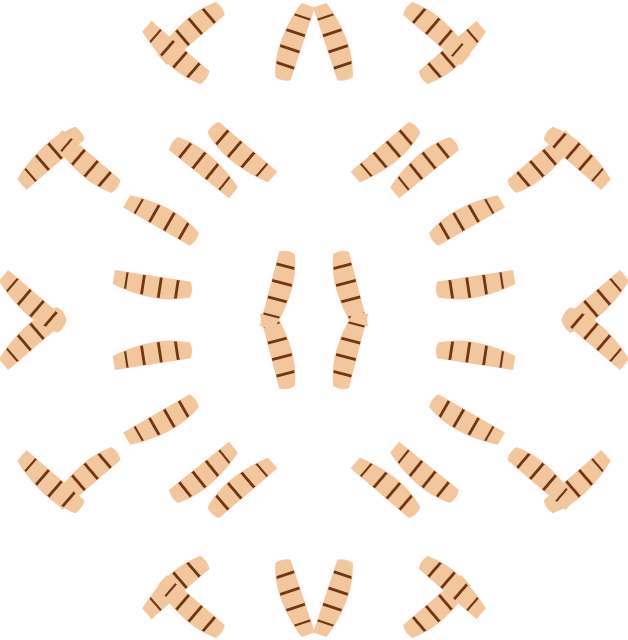
Reproduce this pattern procedurally as a Shadertoy shader.

```glsl
#define SPAN 768.0          // canvas height in design units
#define LENGTH 92.0         // straight edge of a segment
#define BELLY 26.0          // greatest segment width
#define BAND_FIRST 15.5     // distance of first band from the narrow end
#define BAND_STEP 20.5
#define BAND_HALF 1.7
#define PAPER vec3(1.0)
#define SKIN vec3(0.95, 0.78, 0.62)
#define BAND vec3(0.44, 0.21, 0.08)

// Per segment: narrow corner x, y, heading in degrees, side of the curved edge
const int COUNT = 11;
const vec4 segments[COUNT] = vec4[COUNT](
    vec4(239, 60, 188.7, 1), vec4(229, 135, 209.9, -1),
    vec4(102, 146, 38.8, 1), vec4(44, 178, 40.5, -1),
    vec4(367, 60, 220.5, 1), vec4(65, -7, 104.6, 1),
    vec4(-1, 375, -71.6, 1), vec4(177, 306, 139.4, -1),
    vec4(195, 359, 221.0, 1), vec4(345, 156, 139.0, -1),
    vec4(302, 228, 220.6, 1));

// Frame of a segment: x runs along the straight edge, y towards the curve
vec2 toSegment(vec2 p, vec4 segment) {
    float heading = radians(segment.z);
    vec2 along = vec2(cos(heading), sin(heading));
    vec2 v = p - segment.xy;
    return vec2(dot(v, along), segment.w * dot(v, vec2(-along.y, along.x)));
}

float curvedEdge(float t) {
    float u = t - 55.0;
    return BELLY - u * u * (u < 0.0 ? 0.003 : 0.0047);
}

float bodyDistance(vec2 q) {
    float cap = LENGTH + q.y * (0.55 - 0.024 * q.y);
    return max(max(-q.x, q.x - cap), max(-q.y, q.y - curvedEdge(q.x)));
}

float bandDistance(vec2 q) {
    float index = clamp(round((q.x - BAND_FIRST) / BAND_STEP), 0.0, 3.0);
    float halfWidth = index < 0.5 ? 0.75 * BAND_HALF : BAND_HALF;
    float across = abs(q.x - BAND_FIRST - index * BAND_STEP) - halfWidth;
    return max(across, max(0.6 - q.y, q.y - curvedEdge(q.x) + 1.0));
}

float coverage(float d, float pixel) {
    return clamp(0.5 - d / pixel, 0.0, 1.0);
}

void mainImage(out vec4 fragColor, in vec2 fragCoord) {
    float pixel = SPAN / iResolution.y;
    vec2 p = (fragCoord - 0.5 * iResolution.xy) * pixel;
    vec3 color = PAPER;

    // Four mirrored quadrants; stacking reverses on the two diagonals
    for (int quadrant = 0; quadrant < 4; quadrant++) {
        bool upperLayer = quadrant > 1;
        float flipX = quadrant % 2 == 0 ? 1.0 : -1.0;
        float flipY = upperLayer ? -flipX : flipX;
        for (int i = 0; i < COUNT; i++) {
            int k = upperLayer ? i : COUNT - 1 - i;
            vec2 q = toSegment(p * vec2(flipX, flipY), segments[k]);
            color = mix(color, SKIN, coverage(bodyDistance(q), pixel));
            color = mix(color, BAND, coverage(bandDistance(q), pixel));
        }
    }
    fragColor = vec4(color, 1.0);
}
```
